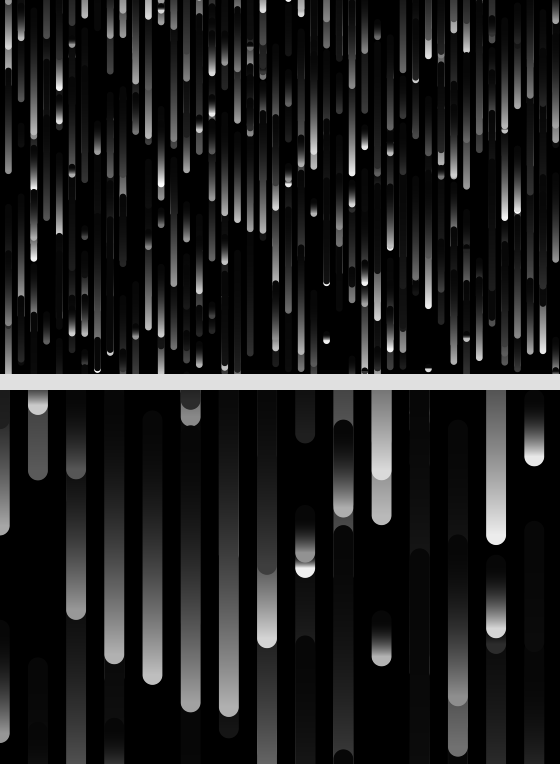
Top: the whole. Bottom: its middle third, enlarged.
A Shadertoy shader for this pattern:

```glsl
// Rain of round-headed grey streaks falling in evenly spaced columns on black.

const float COLUMNS = 44.0;        // columns across the canvas
const float COLUMN_CENTER = 0.66;  // streak axis within its column
const float RADIUS = 0.26;         // half width of a streak, in columns
const int   DROPS = 14;            // streaks layered in each column
const float MAX_LENGTH = 10.6;     // longest streak, in columns
const float TAIL_GREY = 0.027;     // faint tone at the top of a tail
const float FADE_POWER = 2.0;      // how fast the tail darkens
const float DIM_BIAS = 1.2;        // above 1 favours dim heads
const vec3  BACKGROUND = vec3(0.0);
const vec3  TINT = vec3(1.0);

// Three random values in 0..1 from a column and drop index.
vec3 hash32(vec2 p) {
    vec3 q = fract(p.xyx * vec3(0.1031, 0.1030, 0.0973));
    q += dot(q, q.yxz + 33.33);
    return fract((q.xxy + q.yzz) * q.zyx);
}

// Distance to an upright capsule rising from the origin.
float capsule(vec2 p, float len, float radius) {
    p.y -= clamp(p.y, 0.0, len);
    return length(p) - radius;
}

void mainImage(out vec4 fragColor, in vec2 fragCoord) {
    // One unit is one column width.
    float pixel = COLUMNS / iResolution.x;
    vec2 p = fragCoord * pixel;
    float canvasHeight = iResolution.y * pixel;
    float column = floor(p.x);
    float x = fract(p.x) - COLUMN_CENTER;

    vec3 color = BACKGROUND;

    // Opaque drops, each painted over the ones before it.
    for (int i = 0; i < DROPS; i++) {
        vec3 rnd = hash32(vec2(column + 7.0, float(i) * 3.0 + 19.0));
        float headY = mix(-1.0, canvasHeight + MAX_LENGTH, rnd.x);
        float len = MAX_LENGTH * rnd.y + 0.01;
        float brightness = mix(TAIL_GREY, 1.0, pow(rnd.z, DIM_BIAS));

        // Brightest at the head, fading upwards.
        float y = p.y - headY;
        float fade = pow(1.0 - clamp(y / len, 0.0, 1.0), FADE_POWER);
        vec3 dropColor = TINT * mix(TAIL_GREY, brightness, fade);

        float d = capsule(vec2(x, y), len, RADIUS);
        float coverage = 1.0 - smoothstep(-0.6 * pixel, 0.6 * pixel, d);
        color = mix(color, dropColor, coverage);
    }

    fragColor = vec4(color, 1.0);
}
```
